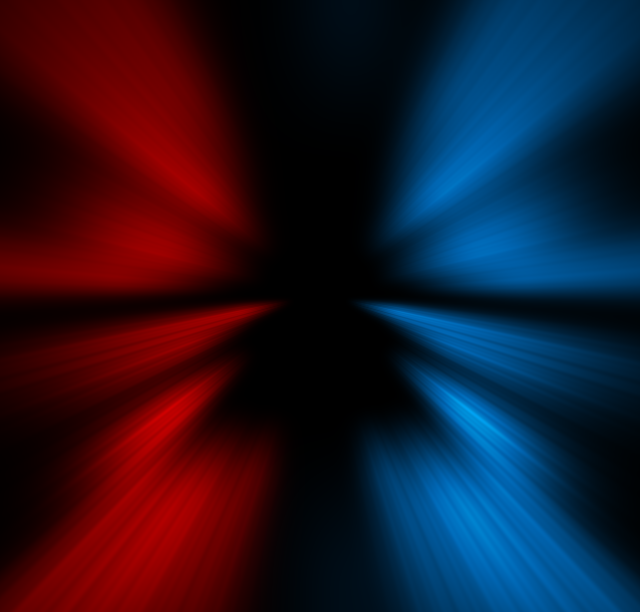
Reproduce this background procedurally as a WebGL 2 fragment shader.

```glsl
#version 300 es
precision highp float;
uniform vec2 u_resolution;
out vec4 outColor;

const vec2 CENTER = vec2(0.5, 0.519);
const vec3 RED = vec3(0.79, 0.0, 0.0);
const vec3 BLUE_DEEP = vec3(0.0, 0.54, 0.95);
const vec3 BLUE_HOT = vec3(0.0, 0.60, 0.90);
const vec3 HAZE = vec3(0.0, 0.05, 0.09);
const float STREAK_UPPER = 0.035;
const float STREAK_LOWER = 0.13;
const int BEAMS = 10;

// Beam angle, spread below, spread above (degrees from horizontal), gain
const vec4 FAN[BEAMS] = vec4[](
    vec4(4.0, 4.5, 7.0, 0.52),
    vec4(16.0, 9.0, 20.0, 0.75),
    vec4(41.0, 8.0, 13.0, 0.62),
    vec4(57.0, 10.0, 8.5, 0.36),
    vec4(-13.0, 7.0, 5.5, 0.75),
    vec4(-22.0, 6.0, 5.0, 0.50),
    vec4(-39.0, 6.0, 8.0, 0.95),
    vec4(-47.0, 12.0, 5.0, 0.62),
    vec4(-59.0, 9.0, 8.0, 0.58),
    vec4(-70.0, 7.0, 6.0, 0.33));

// Radius where a beam starts, where it peaks, and its fade length
const vec3 REACH[BEAMS] = vec3[](
    vec3(0.12, 0.35, 0.55),
    vec3(0.08, 0.27, 0.17),
    vec3(0.08, 0.27, 0.45),
    vec3(0.15, 0.42, 0.45),
    vec3(0.04, 0.14, 0.34),
    vec3(0.10, 0.24, 0.20),
    vec3(0.13, 0.31, 0.17),
    vec3(0.22, 0.45, 0.50),
    vec3(0.20, 0.40, 0.32),
    vec3(0.19, 0.33, 0.45));

float bell(float x) {
    return exp(-x * x);
}

float beam(vec4 fan, vec3 reach, float angle, float radius) {
    float offset = angle - fan.x;
    float spread = offset < 0.0 ? fan.y : fan.z;
    float rise = smoothstep(reach.x, reach.y, radius);
    float fade = bell(max(radius - reach.y, 0.0) / reach.z);
    return fan.w * bell(offset / spread) * rise * fade;
}

// Layered sines over the angle give fine radial grooves
float streaks(float angle, float side) {
    float a = angle + side * 0.6;
    return 0.45 * sin(a * 1.45 + 0.8 * sin(a * 0.37))
         + 0.35 * sin(a * 2.7 + 1.3)
         + 0.20 * sin(a * 4.9 + 2.1);
}

void main() {
    vec2 uv = gl_FragCoord.xy / u_resolution;
    vec2 p = uv - CENTER;
    p.x *= u_resolution.x / u_resolution.y;

    // Both halves share one fan, mirrored about the vertical axis
    float radius = length(p);
    float angle = degrees(atan(p.y, abs(p.x) + 1e-5));
    float side = smoothstep(-0.01, 0.01, p.x);

    float light = 0.0;
    for (int i = 0; i < BEAMS; i++) {
        light += beam(FAN[i], REACH[i], angle, radius);
    }

    // Grooves are strongest in the lower, shallow beams
    float lower = smoothstep(-4.0, -12.0, angle) * (1.0 - 0.6 * smoothstep(-40.0, -60.0, angle));
    light *= 1.0 + mix(STREAK_UPPER, STREAK_LOWER, lower) * streaks(angle, side);

    vec3 blue = mix(BLUE_DEEP, BLUE_HOT, smoothstep(0.7, 1.0, light));
    vec3 color = light * mix(RED, blue, side);

    // Faint blue haze above and below the dark core
    color += HAZE * bell((p.x - 0.05) / 0.10) * smoothstep(0.2, 0.48, abs(p.y));

    outColor = vec4(min(color, 1.0), 1.0);
}
```
